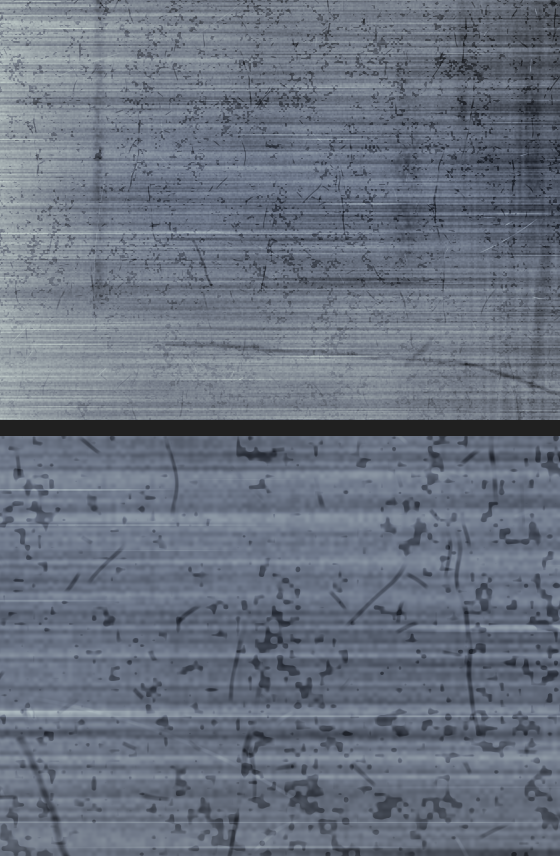
Top: the whole. Bottom: its middle third, enlarged.
Give the GLSL for this texture, as a WebGL 1 fragment shader.

```glsl
precision highp float;
uniform vec2 u_resolution;

const vec3 STEEL = vec3(0.45, 0.48, 0.53);
const vec3 SHEEN = vec3(0.65, 0.69, 0.70);
const vec3 BLUE_TINT = vec3(-0.014, -0.004, 0.020);
const float STEEL_TONE = 0.48;
const float SHEEN_TONE = 0.69;
const float BASE_TONE = 0.498;
const float BRUSH_FINE = 0.19;
const float BRUSH_MEDIUM = 0.10;
const float BRUSH_BROAD = 0.07;
const float GLINT = 0.17;
const float GRAIN = 0.07;
const float STAIN_DEPTH = 0.12;
const float DRAG_DEPTH = 0.21;
const float SCRATCH_DEPTH = 0.18;
const float PIT_DEPTH = 0.17;

float hash(vec2 p) {
  vec3 q = fract(p.xyx * vec3(0.1031, 0.1030, 0.0973));
  q += dot(q, q.yzx + 33.33);
  return fract((q.x + q.y) * q.z);
}

float noise(vec2 p) {
  vec2 i = floor(p), f = fract(p);
  f *= f * (3.0 - 2.0 * f);
  vec2 e = vec2(1.0, 0.0);
  return mix(mix(hash(i), hash(i + e), f.x),
             mix(hash(i + e.yx), hash(i + e.xx), f.x), f.y);
}

// One brushed row: noise along x, shifted differently in every row
float brushRow(float x, float row) {
  x += 60.0 * hash(vec2(row, 5.0));
  float f = fract(x);
  return mix(hash(vec2(floor(x), row)), hash(vec2(floor(x) + 1.0, row)), f * f * (3.0 - 2.0 * f));
}

float brush(vec2 p, float along, float rows, float seed) {
  float y = p.y * rows + seed;
  float f = fract(y);
  return mix(brushRow(p.x * along, floor(y)), brushRow(p.x * along, floor(y) + 1.0), f * f * (3.0 - 2.0 * f));
}

float bump(float d, float halfWidth) {
  d /= halfWidth;
  return exp(-d * d);
}

float stroke(vec2 p, vec2 a, vec2 b, float width) {
  vec2 ab = b - a;
  float t = clamp(dot(p - a, ab) / dot(ab, ab), 0.0, 1.0);
  return 1.0 - smoothstep(0.1 * width, width, length(p - a - ab * t));
}

// One bent, tapered scratch per grid cell, kept with chance "share"
float scratches(vec2 p, float cells, float lean, float spread,
                float reach, float width, float share, float seed) {
  vec2 g = p * cells;
  float mark = 0.0;
  for (int j = -1; j <= 1; j++) {
    for (int i = -1; i <= 1; i++) {
      vec2 id = floor(g) + vec2(float(i), float(j));
      vec2 key = id + seed;
      vec2 d = g - id - vec2(hash(key), hash(key + 17.3));
      float angle = lean + spread * (hash(key + 31.7) - 0.5);
      vec2 dir = vec2(cos(angle), sin(angle));
      float along = dot(d, dir);
      float bend = 0.6 * (hash(key + 47.1) - 0.5);
      float across = abs(dot(d, vec2(-dir.y, dir.x)) + bend * along * along) / cells;
      float span = reach * (0.35 + 0.65 * hash(key + 59.9));
      float line = 1.0 - smoothstep(0.2 * width, width, across);
      float taper = 1.0 - smoothstep(0.6, 1.0, abs(along) / span);
      mark = max(mark, line * taper * step(hash(key + 73.5), share));
    }
  }
  return mark;
}

void main() {
  vec2 p = gl_FragCoord.xy / u_resolution.y;
  vec2 uv = gl_FragCoord.xy / u_resolution;
  vec2 rough = p + 0.007 * (vec2(noise(p * 38.0), noise(p * 38.0 + 19.0)) - 0.5);
  float upper = smoothstep(0.08, 0.5, uv.y);
  float rightSide = smoothstep(0.68, 1.0, uv.x);
  float middle = bump(uv.y - 0.55, 0.24) * smoothstep(0.0, 0.35, uv.x);

  // Broad light: bright left edge, blue middle, dark right side
  float tone = BASE_TONE + 0.15 * exp(-uv.x * 6.5) - 0.05 * middle;
  tone += 0.025 * (1.0 - smoothstep(0.05, 0.35, uv.y));
  tone -= rightSide * mix(0.07, 0.13, smoothstep(0.3, 0.7, uv.y));

  // Horizontal brushing, with faint upright wear
  float brushed = BRUSH_FINE * (brush(p, 2.2, 270.0, 0.0) - 0.5);
  brushed += BRUSH_MEDIUM * (brush(p, 1.4, 110.0, 700.0) - 0.5);
  brushed += BRUSH_BROAD * (brush(p, 0.9, 24.0, 900.0) - 0.5);
  brushed += GLINT * smoothstep(0.84, 1.0, brush(p, 2.6, 250.0, 1200.0));
  tone += brushed * mix(0.75, 1.0, upper);
  tone += GRAIN * (noise(p * 260.0) - 0.5);
  tone += 0.05 * (noise(p * vec2(8.0, 12.0) + 51.0) - 0.5);
  tone += (0.02 + 0.07 * rightSide) * (brush(p.yx, 5.0, 130.0, 1500.0) - 0.5);

  // Vertical stains made of speckle
  float speckle = 0.25 + 1.3 * noise(p * vec2(150.0, 130.0)) * noise(p * 30.0 + 3.0) * 1.5;
  float stain = bump(uv.x - 0.177, 0.009) * smoothstep(0.22, 0.36, uv.y);
  stain += bump(uv.x - 0.725, 0.027) * bump(uv.y - 0.58, 0.25) * 0.8;
  stain += bump(uv.x - 0.825, 0.009) * smoothstep(0.45, 0.8, uv.y) * 0.7;
  stain += bump(uv.x - 0.95, 0.035) * bump(uv.y - 0.7, 0.25) * 0.7;
  tone -= STAIN_DEPTH * stain * speckle;

  // Dark drag marks
  float drag = 1.3 * bump(uv.y - 0.43, 0.0035) * bump(uv.x - 0.43, 0.2);
  drag += 0.5 * bump(uv.y - 0.737, 0.005) * (0.3 + noise(p * 6.0));
  drag += 0.6 * bump(uv.y - 0.33, 0.010) * bump(uv.x - 0.65, 0.16);
  drag += 0.7 * stroke(rough, vec2(0.40, 0.184), vec2(1.11, 0.137), 0.009);
  drag += 0.7 * stroke(rough, vec2(1.11, 0.137), vec2(1.34, 0.06), 0.008);
  drag += 0.5 * stroke(rough, vec2(0.97, 0.135), vec2(1.03, 0.19), 0.012);
  drag += 0.4 * stroke(p, vec2(1.265, 0.08), vec2(1.30, 0.40), 0.022);
  drag += stroke(rough, vec2(0.46, 0.427), vec2(0.503, 0.323), 0.0045);
  tone -= DRAG_DEPTH * drag * (0.35 + 0.9 * brush(p, 14.0, 190.0, 1800.0));

  // Rough broken scratches
  float broken = smoothstep(0.3, 0.6, noise(p * 80.0 + 12.0));
  float dark = scratches(rough, 5.0, 1.6, 0.4, 0.75, 0.0029, 0.65, 3.0);
  dark = max(dark, 0.8 * scratches(rough, 13.0, 1.6, 1.6, 0.55, 0.0026, 0.3, 11.0));
  dark = max(dark, 0.8 * scratches(rough, 30.0, 1.3, 3.0, 0.45, 0.0026, 0.22, 23.0));
  tone -= SCRATCH_DEPTH * dark * (0.15 + 0.85 * broken) * mix(0.4, 1.0, upper);

  // Fine pits gathered in loose upright clusters
  float pitField = 0.6 * noise(p * vec2(210.0, 230.0) + 7.0) + 0.4 * noise(p * 75.0 + 31.0);
  float cluster = 0.6 * noise(p * vec2(15.0, 8.0) + 4.0) + 0.4 * noise(p * 40.0);
  float pits = smoothstep(0.64, 0.8, pitField + 0.35 * (cluster - 0.5));
  tone -= PIT_DEPTH * pits * mix(0.4, 1.0, upper);

  // Thin light scratches, denser on the right
  float light = scratches(p, 3.2, 0.5, 2.2, 0.8, 0.0022, 0.35, 29.0);
  light = max(light, scratches(rough, 16.0, 1.2, 2.5, 0.4, 0.0023, 0.15, 37.0));
  tone += SCRATCH_DEPTH * light * mix(0.35, 1.0, rightSide) * (0.4 + 0.6 * broken);

  tone = clamp(tone, 0.14, 0.8);
  vec3 color = STEEL * min(tone / STEEL_TONE, 1.0);
  color += (SHEEN - STEEL) * max(tone - STEEL_TONE, 0.0) / (SHEEN_TONE - STEEL_TONE);
  color += BLUE_TINT * middle;
  gl_FragColor = vec4(color, 1.0);
}
```
